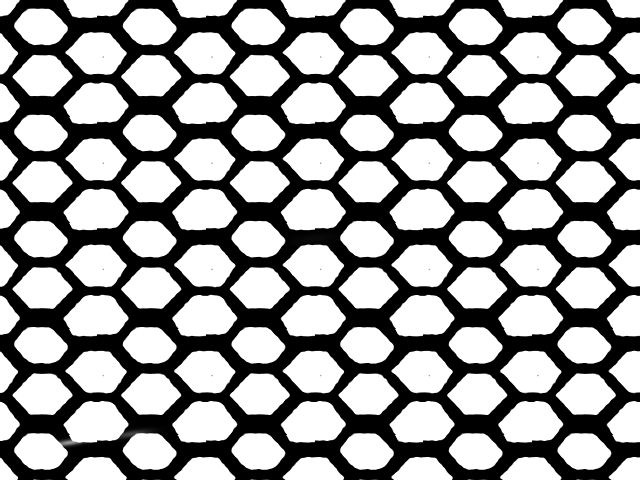
A Shadertoy shader for this pattern:

```glsl
// Black wire mesh over white: a tile of four uneven hexagonal holes, repeated
// about six times across and four and a half down. Each hole is a smooth
// intersection of half planes with slightly rough edges; faint glints lie on the wire.

const vec2 TILE = vec2(130.4, 127.4); // the canvas is 576 units high, y down

float hash(vec2 p) {
    vec3 q = fract(vec3(p.xyx) * 0.1031);
    q += dot(q, q.yzx + 33.33);
    return fract((q.x + q.y) * q.z);
}

float noise(vec2 p) {
    vec2 i = floor(p), f = fract(p);
    f *= f * (3.0 - 2.0 * f);
    return mix(mix(hash(i), hash(i + vec2(1, 0)), f.x),
               mix(hash(i + vec2(0, 1)), hash(i + vec2(1, 1)), f.x), f.y);
}

float smoothMax(float a, float b, float k) {
    float h = max(k - abs(a - b), 0.0) / k;
    return max(a, b) + 0.25 * h * h * k;
}

// Wraps p to the copy of the tile that is centred on c
vec2 wrapAround(vec2 p, vec2 c) {
    return mod(p - c + 0.5 * TILE, TILE) - 0.5 * TILE + c;
}

// Hexagon from its side tips and its flats, each flat given as (x0, x1, y)
float hexHole(vec2 p, vec2 left, vec2 right, vec3 top, vec3 bottom, float rounding) {
    vec2 corner[6] = vec2[6](left, top.xz, top.yz, right, bottom.yz, bottom.xz);
    float d = -1e3;
    for (int i = 0; i < 6; i++) {
        vec2 a = corner[i], edge = corner[(i + 1) % 6] - a;
        d = smoothMax(d, dot(p - a, normalize(vec2(edge.y, -edge.x))), rounding);
    }
    return d + 1.4 * (noise(p * 0.22 + 50.0) - 0.5) + 0.3;
}

// Soft slanted streak
float glint(vec2 p, vec2 centre, vec2 size) {
    vec2 q = p - centre;
    q.y += 0.14 * q.x;
    q /= size;
    return exp(-dot(q, q));
}

void mainImage(out vec4 fragColor, in vec2 fragCoord) {
    float pixel = 576.0 / iResolution.y;
    vec2 p = vec2(fragCoord.x, iResolution.y - fragCoord.y) * pixel;

    // Small hole with blunt tips
    vec2 q = wrapAround(p, vec2(49, 32));
    float d = hexHole(q, vec2(15, 32), vec2(84, 35), vec3(31, 61, 10), vec3(35, 67, 54), 6.0);

    // Diamond-like hole below it
    q = wrapAround(p, vec2(51, 91));
    d = min(d, hexHole(q, vec2(14, 92.5), vec2(88.5, 92), vec3(39, 66, 66), vec3(36, 64.5, 116), 2.5));

    // Upper hole of the offset column, with a tiny speck
    q = wrapAround(p, vec2(116, 64));
    d = min(d, hexHole(q, vec2(78, 63), vec2(153, 64), vec3(102, 131, 38.7), vec3(104, 135.5, 89.5), 3.0));
    float speck = 0.35 * smoothstep(1.6, 0.2, length(q - vec2(124, 68.5)));

    // Wide hole below it, with a notch in its lower edge
    q = wrapAround(p, vec2(115, 124));
    q.y -= 1.8 * step(q.x, 117.0) * step(140.0, q.y);
    d = min(d, hexHole(q, vec2(75.5, 127.5), vec2(155, 127), vec3(102, 134, 99.3), vec3(88, 140, 147), 3.0));

    // Glints on the wire near the lower left, and a very faint one at the middle
    float wire = 0.6 * glint(p, vec2(84, 531), vec2(20, 3.5))
               + 0.28 * glint(p, vec2(157, 521), vec2(22, 4))
               + 0.04 * glint(p, vec2(376, 287), vec2(28, 6));

    float open = clamp(0.5 - d / pixel, 0.0, 1.0);
    fragColor = vec4(vec3(mix(wire, 1.0 - speck, open)), 1.0);
}
```
